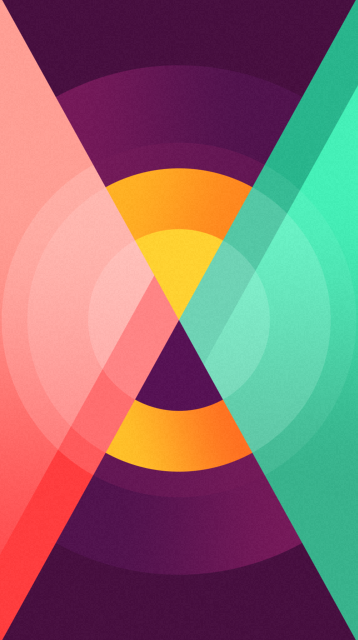
Reproduce this background procedurally as a WebGL 2 fragment shader.

```glsl
#version 300 es
precision highp float;

uniform vec2 u_resolution;
out vec4 outColor;

// Antialiased coverage of the region where the signed distance is positive
float fill(float dist) {
    float edge = 0.75 / u_resolution.y;
    return smoothstep(-edge, edge, dist);
}

float hash(vec2 cell) {
    vec3 q = fract(cell.xyx * vec3(0.1031, 0.1030, 0.0973));
    q += dot(q, q.yzx + 33.33);
    return fract((q.x + q.y) * q.z);
}

// Lay a tint over a panel through three concentric discs
vec3 tintDiscs(vec3 color, vec3 discs, vec3 tint, vec3 strength) {
    for (int i = 0; i < 3; i++) {
        color = mix(color, tint, discs[i] * strength[i]);
    }
    return color;
}

// Upper and lower wedges: purple rings, orange band, core
vec3 centerColor(vec2 p, vec3 discs) {
    float upper = step(0.0, p.y);
    float across = p.x * mix(1.0, -1.0, upper);
    float glow = smoothstep(-0.12, 0.19, across);

    vec3 color = vec3(0.28, 0.06, 0.25);
    vec3 outerRing = mix(vec3(0.32, 0.075, 0.305), vec3(0.46, 0.10, 0.35), glow);
    color = mix(color, outerRing, fill(0.398 - length(p)));

    vec3 innerRing = mix(vec3(0.39, 0.09, 0.33), vec3(0.46, 0.105, 0.35), glow);
    color = mix(color, innerRing, discs.x);

    vec3 amber = mix(vec3(1.0, 0.75, 0.16), vec3(1.0, 0.69, 0.14), upper);
    vec3 orange = mix(vec3(1.0, 0.44, 0.13), vec3(1.0, 0.53, 0.12), upper);
    float warmth = smoothstep(-0.10, 0.11, p.x - 0.3 * (abs(p.y) - 0.19));
    color = mix(color, mix(amber, orange, warmth), discs.y);

    vec3 core = mix(vec3(0.34, 0.07, 0.33), vec3(1.0, 0.82, 0.19), upper);
    return mix(color, core, discs.z);
}

void main() {
    vec2 p = (gl_FragCoord.xy - 0.5 * u_resolution) / u_resolution.y;
    float radius = length(p);
    vec3 discs = vec3(fill(0.277 - radius), fill(0.237 - radius), fill(0.142 - radius));

    // Diagonals of slope 1.81 and a strip running along the rising one
    float side = (1.81 * abs(p.x) - abs(p.y)) / 2.068;
    float rising = (1.81 * p.x - p.y) / 2.068;
    float strip = fill(0.0674 - abs(rising));

    // Left coral panel
    vec3 coral = mix(vec3(1.0, 0.29, 0.30), vec3(1.0, 0.62, 0.58), smoothstep(-0.45, 0.2, p.y));
    coral = mix(coral, vec3(1.0, 0.24, 0.245), strip);
    coral = tintDiscs(coral, discs, vec3(1.0), vec3(0.15, 0.12, 0.15));

    // Right mint panel
    vec3 mint = mix(vec3(0.22, 0.70, 0.55), vec3(0.27, 0.94, 0.72), smoothstep(-0.27, 0.22, p.y));
    mint = mix(mint, vec3(0.16, 0.71, 0.55), strip);
    mint = tintDiscs(mint, discs, vec3(0.85, 1.0, 0.95), vec3(0.08, 0.18, 0.2));

    // Join the wedges
    vec3 panel = mix(coral, mint, step(0.0, p.x));
    vec3 color = mix(centerColor(p, discs), panel, fill(side));

    // Fine paper grain
    color += (hash(floor(p * 512.0) + 400.0) - 0.5) * 0.022;
    outColor = vec4(clamp(color, 0.0, 1.0), 1.0);
}
```
